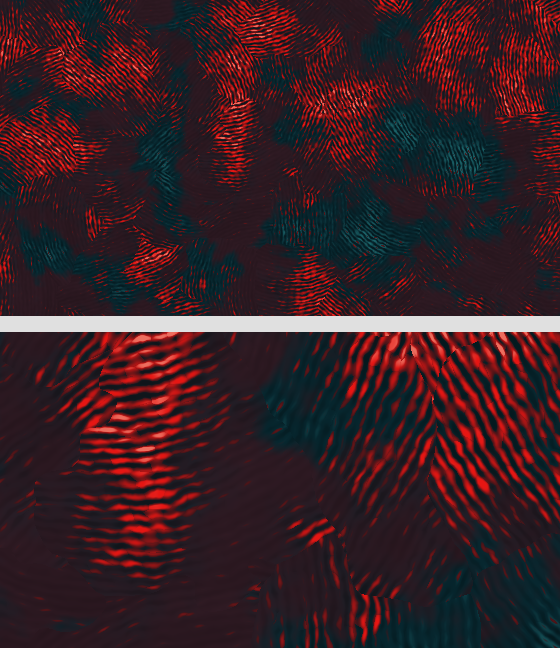
Top: the whole. Bottom: its middle third, enlarged.
This texture is drawn by a Shadertoy shader. Its source:

```glsl
// Dark maroon and teal paint, stamped with broken, glowing red skin-like ridges.

#define PATCHES 4.6      // ridge patches per canvas height
#define RIDGES 82.0      // ridges per canvas height
#define BLOTCHES 5.2     // spatial rate of the red blotches
#define RED_BIAS 0.05    // raises the share of red
#define TEAL_BIAS -0.02  // raises the share of teal
#define MAROON vec3(0.170, 0.095, 0.127)
#define DEEP_TEAL vec3(0.025, 0.145, 0.175)
#define LIT_TEAL vec3(0.110, 0.400, 0.420)
#define DARK_RED vec3(0.225, 0.080, 0.100)
#define HOT_RED vec3(0.900, 0.085, 0.075)
#define PALE_PINK vec3(0.940, 0.580, 0.500)

const float TAU = 6.28318;

vec2 hash2(vec2 cell) {
    vec3 h = fract(cell.xyx * vec3(0.1031, 0.1030, 0.0973));
    h += dot(h, h.yzx + 33.33);
    return fract((h.xx + h.yz) * h.zy);
}

mat2 rotation(float angle) {
    float c = cos(angle), s = sin(angle);
    return mat2(c, s, -s, c);
}

// Cellular noise: xy is the offset from the nearest seed, zw its random pair.
vec4 cells(vec2 p) {
    vec2 home = floor(p);
    vec4 nearest = vec4(9.0);
    for (int y = -1; y <= 1; y++) {
        for (int x = -1; x <= 1; x++) {
            vec2 cell = home + vec2(x, y);
            vec2 away = p - cell - 0.1 - 0.8 * hash2(cell);
            if (dot(away, away) < dot(nearest.xy, nearest.xy))
                nearest = vec4(away, hash2(cell + 71.0));
        }
    }
    return nearest;
}

// Smooth signed noise from rotated, mutually bent sines.
float layeredSines(vec2 p) {
    float sum = 0.0, amplitude = 0.5;
    mat2 turn = 1.7 * rotation(1.1);
    for (int i = 0; i < 5; i++) {
        p = turn * p + 1.3;
        sum += amplitude * sin(p.x + 1.4 * sin(0.8 * p.y))
                         * cos(p.y + 1.2 * sin(0.7 * p.x));
        amplitude *= 0.6;
    }
    return sum;
}

void mainImage(out vec4 fragColor, in vec2 fragCoord) {
    vec2 p = fragCoord / iResolution.y;

    // Patches have warped outlines, but nearly straight inner coordinates.
    vec2 warp = 0.08 * vec2(layeredSines(p * 5.0), layeredSines(p * 5.0 + 9.0));
    vec4 stamp = cells((p + warp) * PATCHES);
    vec2 local = rotation(TAU * stamp.z) * (stamp.xy / PATCHES - warp);
    float bend = 4.0 * (stamp.w - 0.5);
    float across = local.x + bend * local.y * local.y
                 + 0.005 * layeredSines(p * 10.0)
                 + 0.004 * layeredSines(p * 32.0);
    float along = local.y;

    // Wavering ridges, broken by uneven, elongated grains.
    float ridge = 0.5 + 0.5 * sin(TAU * RIDGES * across);
    vec4 grain = cells(RIDGES * vec2(1.2 * across, 0.6 * along) + 50.0 * stamp.zw);
    float dash = 1.0 - smoothstep(0.0, 0.85, length(grain.xy));
    float relief = 0.6 * ridge + dash * (0.2 + 0.45 * grain.z);

    // Dry-brush streaks and small clumps fray the blotches.
    float streak = layeredSines(vec2(26.0 * across, 5.0 * along) + 40.0 * stamp.zw);
    float clump = layeredSines(p * 17.0 + 5.0);
    float heat = layeredSines(p * BLOTCHES + vec2(3.1, 1.7)) + RED_BIAS
               + 0.3 * streak + 0.35 * clump
               + 0.25 * (stamp.w - 0.5) + 0.2 * (p.y - 0.5);
    float cool = layeredSines(p * 4.4 + 21.0) + TEAL_BIAS
               + 0.3 * streak + 0.25 * clump + 0.2 * (stamp.z - 0.5);
    float redPress = smoothstep(-0.3, 0.75, heat);
    float tealPress = smoothstep(0.0, 0.65, cool) * (1.0 - redPress);

    // Ground paint, darkened in the grooves between ridges.
    float tealGround = max(smoothstep(-0.1, 0.3, cool), 0.6 * redPress);
    vec3 color = mix(MAROON, DEEP_TEAL, tealGround);
    color *= 1.0 + 0.1 * streak + 0.1 * (relief - 0.5);
    color *= 1.0 - 0.3 * max(redPress, tealPress) * (1.0 - smoothstep(0.1, 0.5, relief));

    // Teal ridges, with a few brighter worn areas.
    float tealLight = smoothstep(0.0, 0.7, relief - 0.9 + 0.6 * tealPress);
    float worn = smoothstep(0.5, 0.85, cool);
    color = mix(color, LIT_TEAL, tealLight * mix(0.4, 1.0, worn));

    // Red ridges, with pale tips where the pressure is greatest.
    float redLight = smoothstep(0.0, 0.85, relief - 0.9 + 0.75 * redPress);
    vec3 ember = mix(DARK_RED, HOT_RED, pow(redLight, 1.3));
    color = mix(color, ember, smoothstep(0.0, 0.15, redLight));
    float tip = smoothstep(0.65, 0.95, heat) * smoothstep(0.75, 1.0, redLight);
    color = mix(color, PALE_PINK, 0.7 * tip);

    fragColor = vec4(color, 1.0);
}
```
